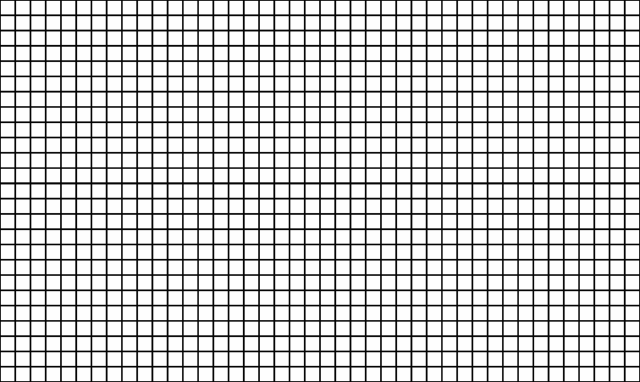
Reproduce this pattern procedurally as a WebGL 1 fragment shader.

```glsl
precision highp float;
// Square grid of thin black lines of slightly uneven weight on white, 42 cells by 25.

uniform vec2 u_resolution;

vec2 hash(vec2 p) {
  p = fract(p * vec2(0.1031, 0.1373) + 0.37);
  p *= p + 33.33;
  return fract(p * (p + p));
}

// Ink coverage of the vertical (x) and horizontal (y) lines, centred on cell borders.
vec2 lineCoverage(vec2 cellPos, vec2 softness, vec2 lineWidth) {
  vec2 borderDistance = 0.5 - abs(fract(cellPos) - 0.5);
  return clamp((0.5 * lineWidth - borderDistance) / softness + 0.5, 0.0, 1.0);
}

void main() {
  vec2 cells = vec2(42.0, 25.0);
  vec2 cellPos = gl_FragCoord.xy / u_resolution * cells;

  // Each line has its own weight; the index wraps so opposite edges agree.
  vec2 lineIndex = mod(floor(cellPos + 0.5), cells);
  vec2 lineWidth = 0.109 * mix(vec2(0.92), vec2(1.08), hash(lineIndex));

  // One heavier horizontal line just above the middle.
  lineWidth.y *= 1.0 + 0.2 * (1.0 - step(0.5, abs(lineIndex.y - 13.0)));

  // Overlapping lines form one flat layer of ink.
  vec2 ink = lineCoverage(cellPos, 1.15 * cells / u_resolution, lineWidth);
  float bare = (1.0 - ink.x) * (1.0 - ink.y);
  gl_FragColor = vec4(mix(vec3(0.01), vec3(0.996), bare), 1.0);
}
```
